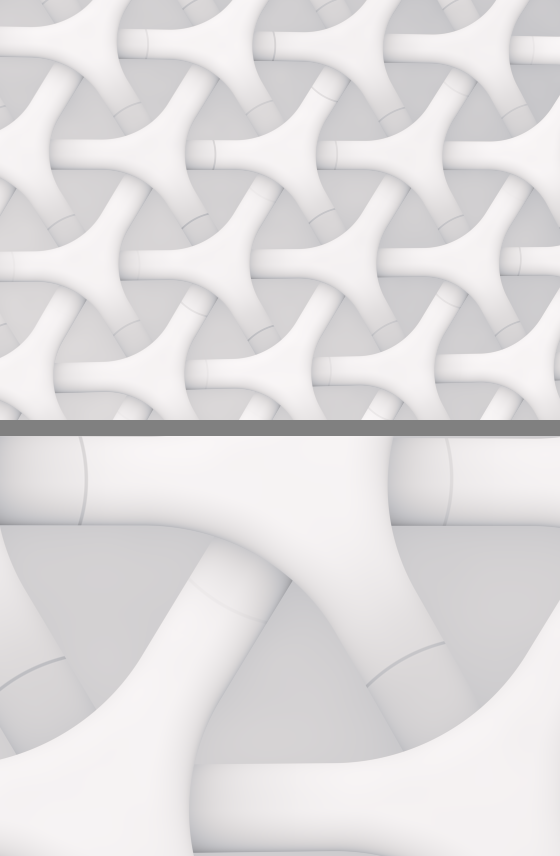
Top: the whole. Bottom: its middle third, enlarged.
Give the GLSL for this pattern, as a Shadertoy shader.

```glsl
// Woven lattice of smooth white three-armed tubes over soft grey openings.
// Hubs sit on a triangular lattice; each arm dives beneath a neighbouring hub.
// The three hubs around a point are layered from the farthest to the nearest.

const float ROW = 0.8660254;       // row height, in hub spacings
const float HALF_WIDTH = 0.117;    // half width of an arm
const float FILLET_END = 0.40;     // where the flare of the hub ends
const vec2 LIGHT = vec2(-0.35, 0.94);

struct Tube {
    float dist;     // signed distance to the outline
    vec2 slope;     // outward direction of the outline
    float along;    // distance along the arm
    float across;   // signed distance from the arm axis
    int arm;        // 0 left, 1 down, 2 up
};

float hash(vec2 p) {
    vec3 q = fract(vec3(p.xyx) * 0.1031);
    q += dot(q, q.yzx + 33.33);
    return fract((q.x + q.y) * q.z);
}

float noise(vec2 p) {
    vec2 i = floor(p), f = fract(p);
    f = f * f * (3.0 - 2.0 * f);
    return mix(mix(hash(i), hash(i + vec2(1, 0)), f.x),
               mix(hash(i + vec2(0, 1)), hash(i + vec2(1, 1)), f.x), f.y);
}

// Lattice coordinates with a mild perspective towards the right
vec2 latticePlane(vec2 p) {
    float down = 1.0 - p.y;
    float column = 0.40 - 0.08 * down + p.x * (2.92 + 0.18 * p.x + 0.2 * down);
    float row = 1.23 + (down - 0.429) * (3.73 + 0.2 * p.x);
    return vec2(column, -row * ROW);
}

vec2 hubPosition(vec2 id) {
    return vec2(id.x + 0.5 * id.y, id.y * ROW);
}

// Three arms joined by circular fillets
Tube tripod(vec2 p) {
    Tube t;
    t.along = -1.0;
    vec2 axis = vec2(-1, 0);
    for (int k = 0; k < 3; k++) {
        float a = radians(180.0 + 120.0 * float(k));
        vec2 dir = vec2(cos(a), sin(a));
        if (dot(p, dir) > t.along) {
            t.along = dot(p, dir);
            t.arm = k;
            axis = dir;
        }
    }
    vec2 normal = vec2(-axis.y, axis.x);
    t.across = dot(p, normal);
    vec2 center = FILLET_END * vec2(1.0, sqrt(3.0));
    vec2 v = vec2(t.along, abs(t.across)) - center;
    bool flared = v.x < 0.0;
    t.dist = flared ? center.y - HALF_WIDTH - length(v) : abs(t.across) - HALF_WIDTH;
    vec2 g = flared ? -normalize(v) : vec2(0, 1);
    t.slope = axis * g.x + normal * g.y * (t.across < 0.0 ? -1.0 : 1.0);
    return t;
}

// Thin joint around an arm, varying in place and strength
float seam(Tube t, vec2 id, float px) {
    float seed = hash(id * 3.0 + float(t.arm) * 17.0 + 40.0);
    float place = 0.54 + 0.08 * hash(id + 71.0) + 1.2 * t.across * t.across;
    float strength = t.arm == 1 ? 0.06 + 0.06 * seed : 0.12 * seed * seed * seed;
    float x = t.along - place;
    float line = 1.0 - smoothstep(0.002, 0.004 + px, abs(x));
    return strength * (line + 0.12 * smoothstep(0.0, 0.01, x));
}

float tubeTone(Tube t, vec2 id, float px) {
    float rim = clamp(1.0 + t.dist / HALF_WIDTH, 0.0, 1.0);
    float facing = dot(t.slope, LIGHT) * pow(rim, 1.5);
    float tone = 0.96 + 0.025 * max(facing, 0.0) + 0.13 * min(facing, 0.0);
    tone -= 0.035 * pow(rim, 5.0);
    // Arms darken as they dive
    if (t.arm == 0) tone -= 0.055 * smoothstep(0.35, 0.85, t.along);
    else if (t.arm == 1) tone -= 0.10 * smoothstep(0.11, 0.65, t.along);
    else tone -= 0.04 * smoothstep(0.50, 0.85, t.along);
    // Dark crease along the underside
    tone -= 0.10 * exp(-abs(t.dist) / 0.008) * max(0.0, -dot(t.slope, LIGHT));
    return tone - seam(t, id, px) + 0.015 * (hash(id + 9.0) - 0.5);
}

void sortPair(inout vec2 far, inout vec2 near, vec2 p) {
    if (distance(p, hubPosition(far)) < distance(p, hubPosition(near))) {
        vec2 swap = far;
        far = near;
        near = swap;
    }
}

void mainImage(out vec4 fragColor, in vec2 fragCoord) {
    vec2 uv = fragCoord / iResolution.y;
    vec2 p = latticePlane(uv);
    float px = 3.3 / iResolution.y;

    // Corners of the lattice triangle around this point, farthest first
    vec2 skewed = vec2(p.x - 0.5 * p.y / ROW, p.y / ROW);
    vec2 cell = floor(skewed), f = skewed - cell;
    vec2 hubs[3] = vec2[3](cell + step(1.0, f.x + f.y), cell + vec2(1, 0), cell + vec2(0, 1));
    sortPair(hubs[0], hubs[1], p);
    sortPair(hubs[1], hubs[2], p);
    sortPair(hubs[0], hubs[1], p);

    // Cloudy backdrop, then the layers with their contact shadows
    float tone = 0.865 - 0.03 * uv.x - 0.035 * uv.y + 0.03 * (noise(p * 2.5) - 0.5);
    float solid = 0.0;
    for (int k = 0; k < 3; k++) {
        Tube t = tripod(p - hubPosition(hubs[k]));
        float cover = 1.0 - smoothstep(-0.7 * px, 0.7 * px, t.dist);
        float shade = exp(-max(t.dist, 0.0) / 0.06) * (0.6 - 0.4 * dot(t.slope, LIGHT));
        tone -= shade * mix(0.035, 0.15, solid);
        tone = mix(tone, tubeTone(t, hubs[k], px), cover);
        solid = max(solid, cover);
    }
    tone += 0.008 * (noise(p * 9.0) - 0.5);
    vec3 tint = mix(vec3(0.0, 0.0, 0.015), vec3(0.004, -0.008, -0.006), smoothstep(0.74, 0.87, tone));
    fragColor = vec4(clamp(tone + tint, 0.0, 1.0), 1.0);
}
```
